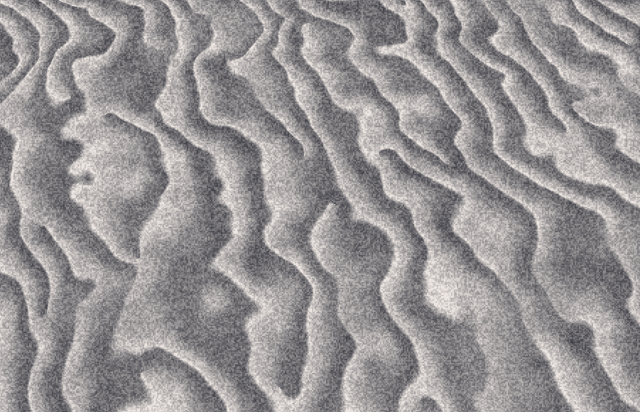
Give the GLSL for this texture, as a Shadertoy shader.

```glsl
// Wind-rippled grey sand in low raking light, seen in perspective

float hash(vec2 p) {
    vec3 q = fract(vec3(p.xyx) * 0.1031);
    q += dot(q, q.yzx + 33.33);
    return fract((q.x + q.y) * q.z);
}

float noise(vec2 p) {
    vec2 cell = floor(p), f = fract(p);
    f = f * f * (3.0 - 2.0 * f);
    return mix(mix(hash(cell), hash(cell + vec2(1, 0)), f.x),
               mix(hash(cell + vec2(0, 1)), hash(cell + vec2(1, 1)), f.x), f.y);
}

// Signed noise on a turned lattice, so the grid does not show
float wave(vec2 p) {
    return noise(mat2(0.8, 0.6, -0.6, 0.8) * p + 40.0) - 0.5;
}

// Phase offset that makes crests fork and end at scattered points
float forks(vec2 p) {
    float turn = 0.0;
    for (int j = 0; j < 4; j++) {
        for (int i = 0; i < 6; i++) {
            vec2 id = vec2(i, j);
            vec2 jitter = vec2(hash(id + 3.7), hash(id + 19.3));
            vec2 d = p - vec2(-0.85, 2.25) - (id + jitter) * vec2(0.43, 0.38);
            float spin = mod(id.x + id.y, 2.0) * 2.0 - 1.0;
            turn += spin * atan(d.y, d.x) / 6.2831853;
        }
    }
    return turn;
}

// Ripple count across the wind direction, bent into scallops
float ripplePhase(vec2 p) {
    float phase = 6.6 * (p.x + 0.27 * p.y) + forks(p);
    phase += 1.5 * wave(p * 3.0);
    phase += 1.0 * wave(p * vec2(7.0, 8.0) + 11.0);
    phase += 0.32 * wave(p * 17.0 + 5.0);
    return phase;
}

void mainImage(out vec4 fragColor, in vec2 fragCoord) {
    vec2 uv = fragCoord / iResolution.y;
    float aspect = iResolution.x / iResolution.y;

    // Ground plane: ripples shrink and converge toward the top
    float depth = 1.0 / (1.0 - 0.38 * uv.y);
    vec2 ground = vec2((uv.x - 0.33 * aspect) * depth, 2.3 * depth);

    // Sharp lit edge, then a slow fall into shade
    float s = fract(ripplePhase(ground));
    float lit = 1.0 - smoothstep(0.1, 0.74, s) + smoothstep(0.87, 1.0, s);
    float edge = min(s, 1.0 - s) / 0.075;
    float crest = exp(-edge * edge);

    // Worn patches where the relief flattens out
    float worn = smoothstep(0.5, 0.9, noise(ground * 5.5 + 71.0));
    lit = mix(lit, 0.55, 0.5 * worn);
    crest *= 1.0 - 0.6 * worn;

    float tone = 0.24 + 0.52 * lit + 0.17 * crest;
    tone += 0.16 * wave(ground * 9.0 + 23.0) + 0.08 * wave(ground * 30.0);

    // Sand grains, fine and coarse
    tone += 0.44 * (noise(uv * 290.0 + 7.0) - 0.5);
    tone += 0.18 * (noise(uv * 150.0 + 90.0) - 0.5);

    vec3 shade = vec3(0.295, 0.295, 0.32);
    vec3 sunlit = vec3(0.88, 0.855, 0.84);
    fragColor = vec4(mix(shade, sunlit, clamp(tone, -0.1, 1.08)), 1.0);
}
```
